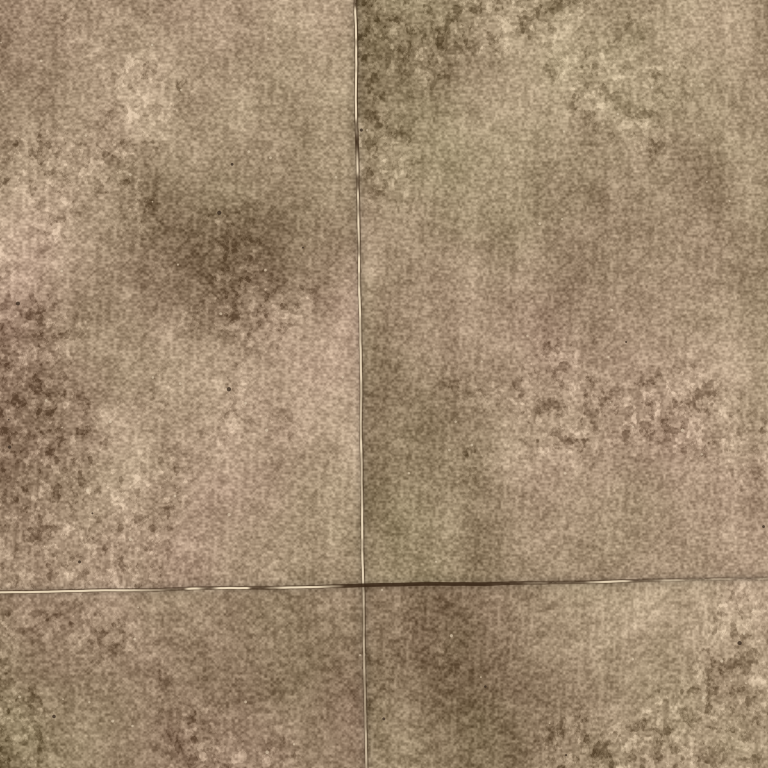
Write a Shadertoy shader that draws this texture.

```glsl
// Weathered brown stone slabs divided by one thin upright joint and one thin level joint.

float hash(vec2 p) {
    return fract(sin(dot(p, vec2(127.1, 311.7))) * 43758.5453);
}

float noise(vec2 p) {
    vec2 i = floor(p), f = fract(p);
    f = f * f * (3.0 - 2.0 * f);
    return mix(mix(hash(i), hash(i + vec2(1, 0)), f.x),
               mix(hash(i + vec2(0, 1)), hash(i + vec2(1, 1)), f.x), f.y);
}

float fbm(vec2 p) {
    float sum = 0.0, amp = 0.5;
    for (int i = 0; i < 5; i++) {
        sum += amp * noise(p);
        p = mat2(1.6, 1.2, -1.2, 1.6) * p + 17.3;
        amp *= 0.5;
    }
    return sum / 0.97;
}

// Soft round stain, 1 at its centre
float stain(vec2 p, vec2 centre, vec2 size) {
    vec2 d = (p - centre) / size;
    return exp(-dot(d, d));
}

// Smooth-edged stroke around distance d
float stroke(float d, float halfWidth, float px) {
    return 1.0 - smoothstep(halfWidth - px, halfWidth + px, abs(d));
}

// Sparse round marks, at most one in each grid cell
float specks(vec2 p, float cells, float density, float radius, float px) {
    vec2 id = floor(p * cells);
    vec2 centre = (id + 0.25 + 0.5 * vec2(hash(id + 3.1), hash(id + 7.7))) / cells;
    float size = radius * (0.5 + hash(id + 5.3));
    return step(hash(id + 11.9), density)
         * (1.0 - smoothstep(size - px, size + px, length(p - centre)));
}

// Joint made of a dark seam and a worn pale core
vec3 joint(vec3 col, float d, float dark, float pale, float px) {
    col *= 1.0 - 0.22 * exp(-abs(d) * 220.0);
    col = mix(col, vec3(0.22, 0.15, 0.09), dark * stroke(d, 0.0024, px));
    return mix(col, vec3(0.93, 0.86, 0.74), pale * stroke(d + 0.0003, 0.0014, px));
}

void mainImage(out vec4 fragColor, in vec2 fragCoord) {
    vec2 uv = fragCoord / iResolution.xy;
    float px = 0.7 / iResolution.y;

    // Slightly tilted, wavering joints
    float wobble = 0.003;
    float dx = uv.x - 0.477 + 0.0145 * uv.y + wobble * (fbm(vec2(uv.y * 14.0, 2.0)) - 0.5);
    float dy = uv.y - 0.229 - 0.018 * uv.x + wobble * (fbm(vec2(uv.x * 16.0, 8.0)) - 0.5);
    vec2 slab = step(0.0, vec2(dx, dy));
    vec2 p = uv + slab * 5.7;

    // Cloudy wear, faint streaks and fine grain
    float tone = 0.46 + 1.0 * (fbm(p * 5.0) - 0.5);
    tone += 0.35 * (fbm(p * vec2(28.0, 20.0) + 40.0) - 0.5);
    tone += 0.16 * (noise(p * vec2(60.0, 9.0)) - 0.5);
    tone += 0.20 * (noise(p * vec2(55.0, 150.0)) - 0.5);
    tone += 0.55 * (noise(p * 260.0) - 0.5) + 0.32 * (noise(p * 430.0 + 9.0) - 0.5);

    // Broad stains and pale areas of the separate slabs
    float lower = 1.0 - slab.y;
    tone -= 0.30 * lower * (1.0 - slab.x) * stain(uv, vec2(0.41, 0.15), vec2(0.15, 0.16));
    tone -= 0.24 * lower * stain(uv, vec2(0.61, 0.13), vec2(0.08, 0.10));
    tone += 0.18 * lower * slab.x * stain(uv, vec2(0.85, 0.18), vec2(0.22, 0.08));
    tone -= 0.16 * slab.y * stain(uv, vec2(0.28, 0.66), vec2(0.12, 0.13));
    tone += 0.10 * slab.y * stain(uv, vec2(0.85, 0.55), vec2(0.25, 0.25));
    tone += 0.10 * slab.y * stain(uv, vec2(0.14, 0.84), vec2(0.15, 0.15));

    // Rough chipped patches
    float rough = smoothstep(0.52, 0.70, fbm(p * 6.0 + 60.0));
    float chips = fbm(p * vec2(95.0, 80.0) + 30.0);
    tone += rough * (0.35 * smoothstep(0.58, 0.72, chips) - 0.40 * smoothstep(0.42, 0.28, chips));

    vec3 col = mix(vec3(0.47, 0.39, 0.30), vec3(0.82, 0.73, 0.62), clamp(tone, -0.35, 1.2));
    col += vec3(0.05, -0.01, 0.045) * (fbm(p * 4.0 + 80.0) - 0.5);

    // Dark pits and light flecks
    col = mix(col, vec3(0.20, 0.15, 0.11), 0.75 * specks(p, 22.0, 0.05, 0.0020, px));
    col = mix(col, vec3(0.88, 0.81, 0.70), 0.65 * specks(p + 0.37, 34.0, 0.07, 0.0015, px));

    // Upright joint: dirty near the top, clean and pale below
    float dirt = noise(vec2(uv.y * 55.0, 4.0));
    float top = smoothstep(0.62, 0.72, uv.y);
    float gap = stain(uv, vec2(0.465, 0.815), vec2(0.1, 0.018));
    float pale = mix(0.95, smoothstep(0.25, 0.6, dirt), 0.25 + 0.6 * top) * (1.0 - gap);
    pale *= mix(0.75, 1.0, slab.y);
    col = joint(col, dx, 0.45 + 0.35 * max(top * dirt, gap), pale, px);

    // Level joint: pale at the left, broken, dark past the crossing, faint at the right
    float wear = noise(vec2(uv.x * 48.0, 12.0));
    float broken = smoothstep(0.3, 0.65, wear);
    float shadow = smoothstep(0.40, 0.47, uv.x) * (1.0 - smoothstep(0.62, 0.72, uv.x));
    float faint = smoothstep(0.80, 0.92, uv.x);
    pale = mix(0.95, broken, smoothstep(0.15, 0.25, uv.x)) * (1.0 - shadow) * (1.0 - 0.6 * faint);
    col = joint(col, dy, mix(0.5 + 0.35 * shadow, 0.3 * wear, faint), pale, px);

    fragColor = vec4(clamp(col, 0.0, 1.0), 1.0);
}
```
